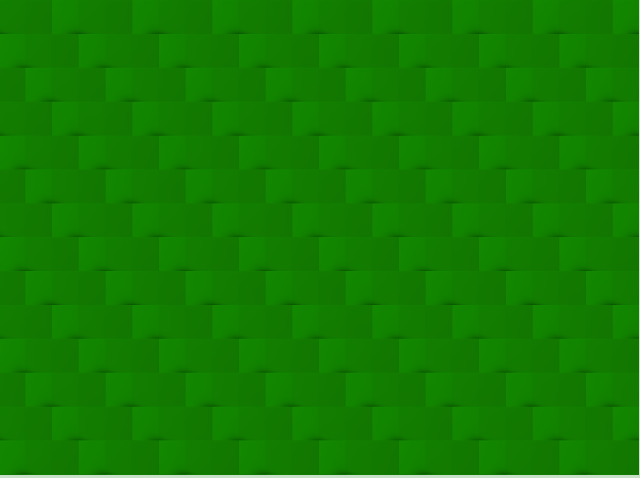
Reproduce this pattern procedurally as a Shadertoy shader.

```glsl
const vec2 CELL_COUNT = vec2(23.98, 14.11);
const vec2 CELL_OFFSET = vec2(0.047, 0.0);
const vec3 BRIGHT = vec3(0.068, 0.520, 0.0);
const vec3 MIDDLE = vec3(0.070, 0.488, 0.0);
const vec3 DARK = vec3(0.070, 0.472, 0.0);
const vec3 SHADOW = vec3(0.030, 0.300, 0.0);
const vec3 MARGIN = vec3(0.78, 0.88, 0.78);

vec2 hashGradient(vec2 p) {
    float h = fract(sin(dot(p, vec2(127.1, 311.7))) * 43758.5);
    return vec2(cos(6.2832 * h), sin(6.2832 * h));
}

float gradientNoise(vec2 p) {
    vec2 i = floor(p), f = fract(p);
    vec2 u = f * f * (3.0 - 2.0 * f);
    float a = dot(hashGradient(i), f);
    float b = dot(hashGradient(i + vec2(1, 0)), f - vec2(1, 0));
    float c = dot(hashGradient(i + vec2(0, 1)), f - vec2(0, 1));
    float d = dot(hashGradient(i + vec2(1, 1)), f - vec2(1, 1));
    return mix(mix(a, b, u.x), mix(c, d, u.x), u.y);
}

// Lens of shade on the row's lower edge, taller on its left side
float foldShadow(float along, float height) {
    float reach = along < 0.0 ? 0.42 : 0.36;
    float thickness = mix(0.10, 0.035, smoothstep(-0.35, 0.35, along));
    float across = along / reach;
    return exp(-across * across) * exp(-height / thickness);
}

// Three strips per repeat, each with a slight slope of light
vec3 stripColor(float along, float down) {
    float strip = floor(along), f = fract(along);
    vec3 tone = strip < 1.0 ? BRIGHT : strip < 2.0 ? MIDDLE : DARK;
    float slope = strip < 1.0 ? 0.035 : 0.022;
    float light = 1.0 - slope * (f - 0.4) - 0.015 * (down - 0.5);
    return tone * light;
}

vec3 weave(vec2 cell) {
    float row = floor(cell.y), down = fract(cell.y);
    float along = mod(cell.x - row - 2.0, 3.0);
    vec3 color = stripColor(along, down);

    // Faint seams
    color *= 1.0 + 0.012 * (1.0 - smoothstep(0.02, 0.05, down));
    color *= 1.0 - 0.015 * smoothstep(0.95, 0.98, fract(along));

    color = mix(color, SHADOW, 0.85 * foldShadow(along - 1.0, 1.0 - down));
    return color * (1.0 + 0.010 * gradientNoise(cell * 1.7));
}

vec3 sampleCanvas(vec2 uv) {
    vec2 cell = vec2(uv.x, 1.0 - uv.y) * CELL_COUNT + CELL_OFFSET;
    bool outside = uv.x > 0.9985 || uv.y < 0.0065;
    return outside ? MARGIN : weave(cell);
}

void mainImage(out vec4 fragColor, in vec2 fragCoord) {
    // Average a 3 by 3 grid inside each pixel
    vec3 sum = vec3(0.0);
    for (int j = -1; j <= 1; j++) {
        for (int i = -1; i <= 1; i++) {
            vec2 offset = vec2(i, j) / 3.0;
            sum += sampleCanvas((fragCoord + offset) / iResolution.xy);
        }
    }
    fragColor = vec4(sum / 9.0, 1.0);
}
```
